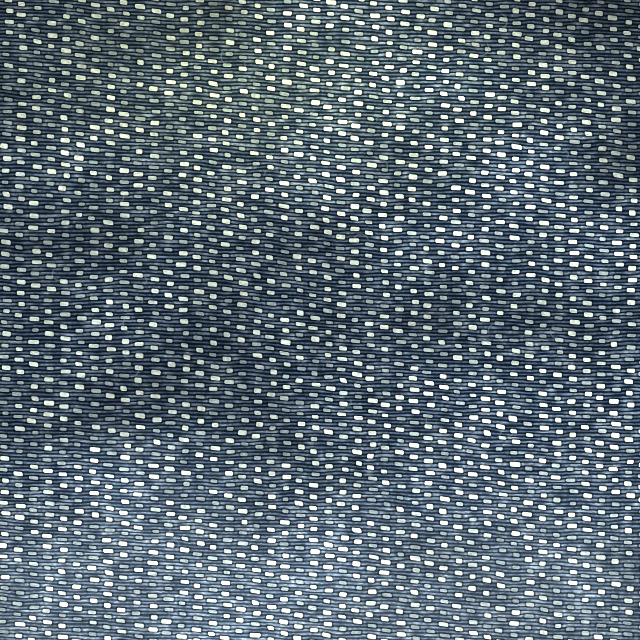
Reproduce this texture procedurally as a Shadertoy shader.

```glsl
// Worn indigo denim: pale weft dashes in shallow falling diagonals over fine blue yarns.

const float COLUMNS = 44.0;            // dash columns across
const float ROWS = 170.0;              // fine yarn rows down
const float STEP = 3.0;                // columns per twill repeat
const float SLANT = 0.025;             // downward slope of the yarns to the right
const vec2 DASH_HALF = vec2(1.12, 0.54);  // half sizes, in row heights
const float DASH_TILT = 0.06;
const float YARN_HALF = 0.28;
const float WAVINESS = 0.016;
const int FIBRES = 40;
const float FIBRE_WIDTH = 0.0007;

const vec3 GAP = vec3(0.05, 0.095, 0.15);
const vec3 GAP_WORN = vec3(0.26, 0.32, 0.38);
const vec3 INDIGO = vec3(0.27, 0.345, 0.43);
const vec3 FADED = vec3(0.62, 0.69, 0.74);
const vec3 WEFT = vec3(0.92, 0.97, 0.92);
const vec3 WEFT_DULL = vec3(0.60, 0.67, 0.69);

float hash(vec2 p) {
    vec3 q = fract(vec3(p.xyx) * 0.1031);
    q += dot(q, q.yzx + 33.33);
    return fract((q.x + q.y) * q.z);
}

float noise(vec2 p) {
    vec2 i = floor(p), f = fract(p);
    f = f * f * (3.0 - 2.0 * f);
    return mix(mix(hash(i), hash(i + vec2(1, 0)), f.x),
               mix(hash(i + vec2(0, 1)), hash(i + vec2(1, 1)), f.x), f.y);
}

float fbm(vec2 p) {
    float sum = 0.0, amp = 0.5;
    for (int i = 0; i < 4; i++) {
        sum += amp * noise(p);
        p = p * 2.03 + 17.0;
        amp *= 0.5;
    }
    return sum;
}

float roundBox(vec2 p, vec2 halfSize, float r) {
    vec2 d = abs(p) - halfSize + r;
    return length(max(d, 0.0)) + min(max(d.x, d.y), 0.0) - r;
}

// Nearest weft dash: signed distance in row heights, and its random tone
vec2 nearestDash(vec2 q) {
    vec2 best = vec2(1e3, 0.0);
    for (int i = -1; i <= 1; i++) {
        float row = floor(q.y) + float(i);
        float shifted = q.x + row;     // one column left per row up
        float cell = floor(shifted / STEP);
        vec2 id = vec2(cell + 200.0, row + 20.0);
        float tone = hash(id), size = hash(id + 71.0);
        float u = shifted - (cell + 0.5) * STEP + 0.2 * (hash(id + 133.0) - 0.5);
        float v = q.y - row - 0.5;
        vec2 p = vec2(u * ROWS / COLUMNS, v);
        p.y += DASH_TILT * p.x;
        vec2 halfSize = DASH_HALF * mix(vec2(0.75, 0.8), vec2(1.2, 1.15), vec2(size, tone));
        float d = roundBox(p, halfSize, 0.4);
        if (d < best.x) best = vec2(d, tone);
    }
    return best;
}

// Faint loose fibres: short open arcs scattered over the cloth
float looseFibres(vec2 p, float px) {
    float cover = 0.0;
    for (int i = 0; i < FIBRES; i++) {
        float k = float(i);
        vec2 d = p - vec2(hash(vec2(k, 3.0)), hash(vec2(k, 11.0)));
        float radius = mix(0.005, 0.016, hash(vec2(k, 23.0)));
        float turn = 6.2832 * hash(vec2(k, 37.0));
        float open = smoothstep(0.0, 0.6, dot(normalize(d + 1e-5), vec2(cos(turn), sin(turn))));
        float line = abs(length(d) - radius) - 0.5 * FIBRE_WIDTH;
        cover = max(cover, open * (1.0 - smoothstep(0.0, px, line)));
    }
    return cover;
}

void mainImage(out vec4 fragColor, in vec2 fragCoord) {
    vec2 uv = fragCoord / iResolution.xy;
    float px = 1.0 / iResolution.y;
    float aa = 0.6 * ROWS * px;

    // Slanted, unevenly bent cloth with a little yarn wobble
    vec2 bend = vec2(noise(uv * 3.0 + 5.0), noise(uv * 3.5 + 41.0)) - 0.5;
    vec2 q = (uv + vec2(0.0, SLANT * uv.x) + WAVINESS * bend) * vec2(COLUMNS, ROWS);
    q += (vec2(noise(q * vec2(0.5, 0.3)), noise(q * vec2(0.6, 0.25) + 90.0)) - 0.5) * vec2(0.2, 0.6);

    // Broad fading and shadow
    float fade = smoothstep(0.42, 0.04, uv.y + 0.25 * (fbm(uv * 4.0) - 0.5));
    vec2 t = (uv - vec2(0.42, 0.88)) / vec2(0.4, 0.18);
    float topWear = exp(-dot(t, t));
    vec2 s = (uv - vec2(0.12, 0.56)) / vec2(0.4, 0.16);
    float shadow = exp(-dot(s, s));
    float patches = fbm(uv * vec2(6.0, 8.0) + 60.0);
    float streak = noise(vec2(q.x * 1.5, floor(q.y) * 7.3));
    float grain = noise(q * vec2(6.0, 3.0) + 130.0);

    // Dark ground and fine blue yarns
    float gapWear = 0.65 * fade + 0.2 * topWear + 0.4 * streak * grain;
    vec3 color = mix(GAP, GAP_WORN, clamp(gapWear, 0.0, 1.0));
    float yarnEdge = abs(fract(q.y) - 0.5) - YARN_HALF * mix(0.7, 1.25, streak);
    float yarn = 1.0 - smoothstep(-aa, aa, yarnEdge);
    float yarnWear = 0.35 * fade + 0.2 * topWear + 0.9 * streak * streak;
    vec3 warp = mix(INDIGO, FADED, clamp(yarnWear, 0.0, 1.0));
    color = mix(color, warp * (0.75 + 0.5 * grain), yarn);

    // Pale dashes, each with a soft dark surround
    vec2 dash = nearestDash(q);
    color *= 1.0 - 0.4 * (1.0 - smoothstep(0.1, 0.7, dash.x));
    vec3 weft = mix(WEFT_DULL, WEFT, smoothstep(0.0, 0.75, dash.y + 0.5 * (patches - 0.5)));
    color = mix(color, weft * (0.9 + 0.24 * grain), 1.0 - smoothstep(-aa, aa, dash.x));

    // Light, fluff and corner falloff
    float light = 1.04 + 0.2 * fade + 0.12 * topWear - 0.18 * shadow + 0.6 * (patches - 0.47);
    light *= 1.0 - 0.4 * smoothstep(0.48, 0.85, length(uv - vec2(0.48, 0.4)));
    color *= light;
    color = mix(color, WEFT_DULL, 0.4 * looseFibres(uv, px));
    color *= mix(vec3(1.0), vec3(1.02, 1.02, 0.9), topWear);
    fragColor = vec4(clamp(color, 0.0, 1.0), 1.0);
}
```
